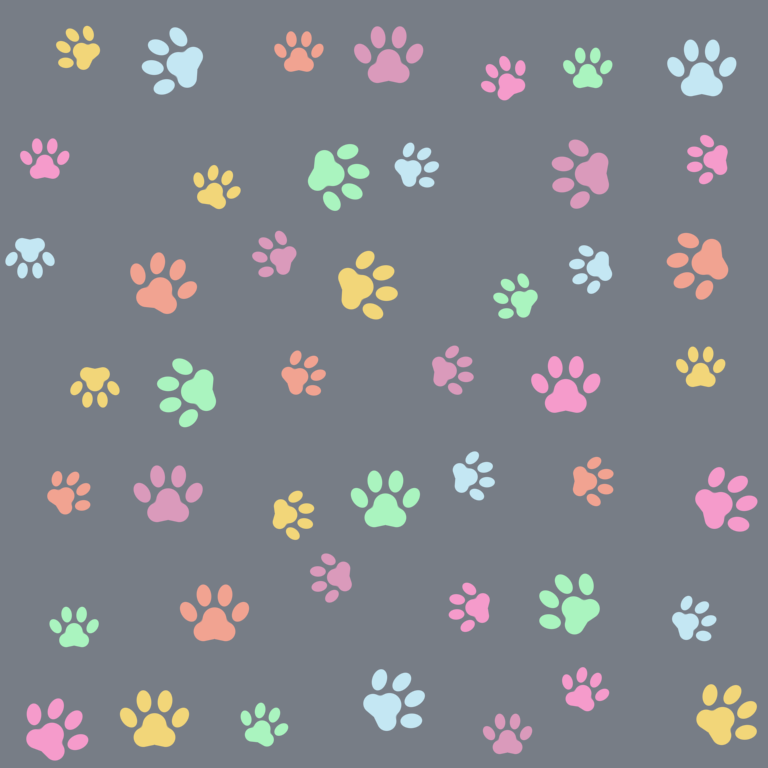
This pattern is drawn by a three.js fragment shader. Its source:

```glsl
// Scattered pastel paw prints in two sizes on a slate grey ground.
varying vec2 vUv;

const vec3 SLATE  = vec3(0.467, 0.490, 0.527);
const vec3 PINK   = vec3(0.960, 0.608, 0.797);
const vec3 YELLOW = vec3(0.950, 0.840, 0.475);
const vec3 MINT   = vec3(0.668, 0.957, 0.750);
const vec3 SKY    = vec3(0.770, 0.905, 0.952);
const vec3 CORAL  = vec3(0.947, 0.640, 0.570);
const vec3 MAUVE  = vec3(0.855, 0.603, 0.735);

const float ROWS = 7.0;
const float LARGE = 0.0442;   // half widths of the paws
const float SMALL = 0.0315;
const float GAP = 0.006;      // space kept free at cell borders
const float EDGE = 0.0011;    // half width of the soft edge
const float PI = 3.14159;

float hash(float n, float seed) {
  vec2 p = fract(vec2(n, seed) * vec2(0.1031, 0.1137) + 0.317);
  p += dot(p, p.yx + 33.33);
  return fract((p.x + p.y) * p.x * 7.31);
}

vec2 rotate(vec2 p, float angle) {
  float c = cos(angle), s = sin(angle);
  return vec2(c * p.x - s * p.y, s * p.x + c * p.y);
}

float smoothUnion(float a, float b, float k) {
  float h = max(k - abs(a - b), 0.0) / k;
  return min(a, b) - h * h * k * 0.25;
}

float capsule(vec2 p, vec2 a, vec2 b, float radius) {
  vec2 pa = p - a, ba = b - a;
  float t = clamp(dot(pa, ba) / dot(ba, ba), 0.0, 1.0);
  return length(pa - ba * t) - radius;
}

// Ellipse leaning outward by the given angle
float toe(vec2 p, vec2 center, vec2 radii, float lean) {
  vec2 q = rotate(p - center, lean);
  float k = length(q / radii);
  return k * (k - 1.0) / max(length(q / (radii * radii)), 0.001);
}

// Upright paw with half width 1, centred on the origin
float paw(vec2 p) {
  p = vec2(abs(p.x), p.y + 0.2);
  float heel = capsule(p, vec2(0.0, -0.27), vec2(0.33, -0.34), 0.285);
  float pad = smoothUnion(length(p - vec2(0.0, 0.02)) - 0.35, heel, 0.14);
  float inner = toe(p, vec2(0.31, 0.72), vec2(0.215, 0.325), 0.12);
  float outer = toe(p, vec2(0.765, 0.24), vec2(0.215, 0.320), 0.60);
  return min(pad, min(inner, outer));
}

vec3 pawColor(float index) {
  if (index < 0.5) return PINK;
  if (index < 1.5) return YELLOW;
  if (index < 2.5) return MINT;
  if (index < 3.5) return SKY;
  if (index < 4.5) return CORAL;
  return MAUVE;
}

// Mostly upright, some upside down, the rest tilted either way
float pawAngle(float id) {
  float kind = hash(id, 3.0);
  if (kind < 0.36) return 0.0;
  if (kind < 0.50) return PI;
  float side = hash(id, 5.0) < 0.5 ? -1.0 : 1.0;
  return side * mix(0.3, 1.9, hash(id, 8.0));
}

void main() {
  // Rows alternate between seven and six cells
  float row = min(floor(vUv.y * ROWS), ROWS - 1.0);
  float columns = 7.0 - mod(row, 2.0);
  float column = min(floor(vUv.x * columns), columns - 1.0);
  float id = ceil(row * 6.5) + column;
  vec2 cell = 1.0 / vec2(columns, ROWS);

  // Size and colour are spread evenly over the cells
  float size = fract(id * 0.382) < 0.39 ? LARGE : SMALL;
  float colorIndex = floor(mod(mod(id * 13.0, 47.0) + 0.5, 6.0));

  // Shift each paw as far as its cell allows
  vec2 slack = cell * 0.5 - size - GAP;
  vec2 jitter = vec2(hash(id, 11.0), hash(id, 17.0)) * 2.0 - 1.0;
  vec2 center = (vec2(column, row) + 0.5) * cell + jitter * slack;

  vec2 p = rotate(vUv - center, pawAngle(id)) / size;
  float cover = 1.0 - smoothstep(-EDGE, EDGE, paw(p) * size);
  gl_FragColor = vec4(mix(SLATE, pawColor(colorIndex), cover), 1.0);
}
```
